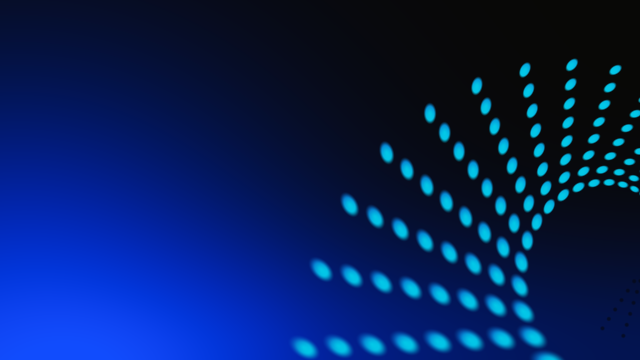
This background is drawn by a Shadertoy shader. Its source:

```glsl
// A fan of soft cyan beads over a deep blue glow that fades to black.
// Two polynomial curves give the outer and inner ends of every arm; beads are
// blurred ellipses spaced between them, turning and shrinking arm by arm.

#define UNITS 432.0          // canvas height in layout units
#define BEADS 8              // beads on each arm
#define BEAD_SIZE vec2(9.0, 5.4)
#define BEAD_BLUR 1.2
#define CYAN vec3(0.01, 0.79, 0.91)
#define RIM_BLUE vec3(0.03, 0.42, 0.80)
#define SHADOW vec3(0.02, 0.03, 0.07)

// Blue light from the lower left, with a low band along the floor.
vec3 background(vec2 uv) {
    vec2 d = uv - vec2(0.05, -0.05);
    float corner = exp(-d.x * d.x / 0.55 - d.y * d.y / 0.57);
    float band = 0.35 * smoothstep(0.0, 0.8, uv.x) * exp(-9.0 * uv.y * uv.y);
    band *= 1.0 - 0.15 * smoothstep(1.2, 1.8, uv.x);
    float b = min(corner + band, 1.0);
    float red = 0.03 - 0.022 * smoothstep(0.0, 0.4, b) + 0.06 * smoothstep(0.85, 1.0, b);
    return vec3(red, 0.03 + 0.16 * b + 0.11 * pow(b, 6.0), 0.022 + 0.97 * b);
}

// Ends of arm s, in layout units with y pointing down.
vec2 outerEnd(float s) {
    return vec2(630.0, 84.0) + s * (vec2(57.46, -12.5)
         + s * (vec2(-0.7, 6.5) + s * (vec2(-0.46, -0.13) + s * vec2(0.0043, -0.003))));
}

vec2 innerEnd(float s) {
    return vec2(659.0, 248.0) + s * (vec2(16.0, -16.1)
         + s * (vec2(1.14, 2.2) + s * (vec2(-0.16, 0.037) + s * vec2(0.0, -0.009))));
}

// Blend one bead of arm s, centred at the origin of v, over the colour.
vec3 addBead(vec3 color, vec2 v, float s, float pixel) {
    float angle = radians(62.0 - 14.5 * s);
    vec2 axis = vec2(cos(angle), -sin(angle));
    vec2 size = BEAD_SIZE * exp(-0.087 * s);
    vec2 local = vec2(dot(v, axis), dot(v, vec2(-axis.y, axis.x))) / size;
    float k = length(local);
    float blur = max(BEAD_BLUR * exp(-0.21 * s), pixel);
    float cover = 1.0 - smoothstep(-blur, blur, (k - 1.0) * size.y);
    float rim = smoothstep(-0.1, 1.2, 0.5 * local.x + 0.6 * k);
    rim *= mix(0.95, 0.2, smoothstep(-5.0, 3.0, s));
    return mix(color, mix(CYAN, RIM_BLUE, rim), cover);
}

void mainImage(out vec4 fragColor, in vec2 fragCoord) {
    vec2 uv = fragCoord / iResolution.y;
    vec2 p = vec2(uv.x, 1.0 - uv.y) * UNITS;
    float pixel = UNITS / iResolution.y;
    vec3 color = background(uv);

    // Two faint strings of dark beads in the lower right
    for (int i = 0; i < 12; i++) {
        float t = float(i / 2);
        vec2 dot0 = i % 2 == 0 ? vec2(723.0, 394.0) + t * vec2(7.6, -11.3)
                               : vec2(748.0, 403.0) + t * vec2(4.1, -13.2);
        float cover = 1.0 - smoothstep(1.0, 3.5, length(p - dot0));
        color = mix(color, SHADOW, 0.65 * cover);
    }

    // The fan: arms sweep from lower left to upper right
    for (int arm = -7; arm <= 7; arm++) {
        float s = float(arm);
        vec2 start = outerEnd(s);
        vec2 end = innerEnd(s);
        for (int j = 0; j < BEADS; j++) {
            float u = float(j) / float(BEADS - 1);
            u += 0.06 * u * (1.0 - u);
            color = addBead(color, p - mix(start, end, u), s, pixel);
        }
    }
    fragColor = vec4(color, 1.0);
}
```
